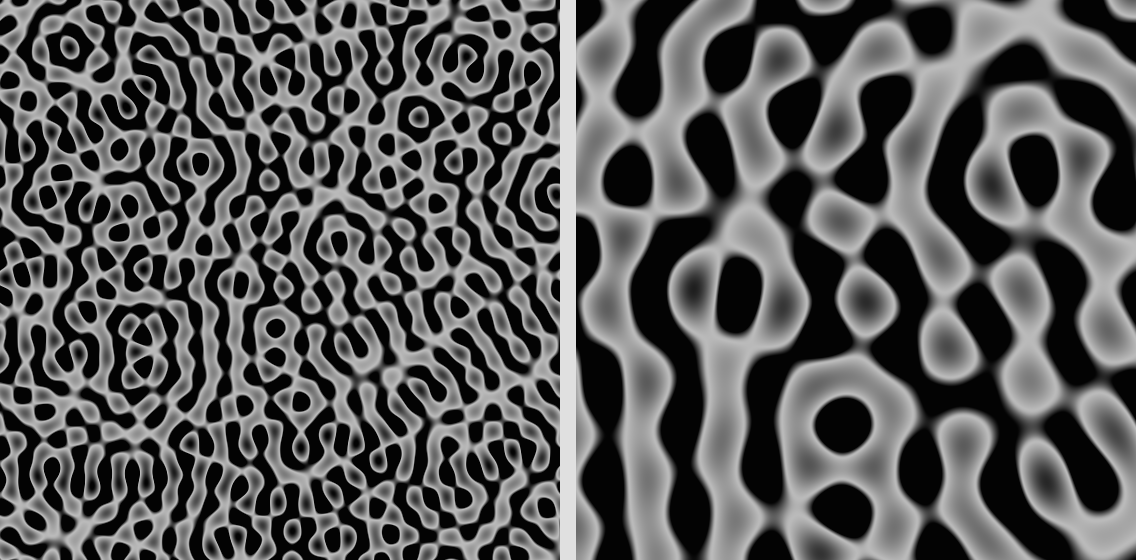
Left, the full canvas; right, a detail of the centre.
A WebGL 1 fragment shader for this pattern:

```glsl
precision highp float;
// Labyrinth of black cells and soft grey double-edged walls, from interfering plane waves.

uniform vec2 u_resolution;

const float TAU = 6.2831853;
const int WAVE_COUNT = 28;
const float CYCLES = 21.3;         // wave periods across the canvas
const float CYCLE_SPREAD = 0.05;   // relative variation of the frequency
const float UPRIGHT_BIAS = 0.35;   // preference for steep stripes
const float SEED = 4.7;

// Tone curve over the field, in standard deviations
const float CELL_EDGE = -0.43;     // below this the cell is black
const float RIM_SLOPE = 1.35;      // brightening from the cell edge
const float CORE_START = 0.79;     // wall tone before darkening
const float CORE_SLOPE = 0.25;     // darkening towards the wall core
const float RIM_ROUNDING = 0.22;   // softness of the bright ridge
const float BLACK = 0.01;

float hash(float n) {
  return fract(sin(n * 12.9898 + SEED) * 43758.5453);
}

float smoothMin(float a, float b, float k) {
  float h = max(k - abs(a - b), 0.0) / k;
  return min(a, b) - 0.25 * k * h * h;
}

// Sum of plane waves with jittered directions, scaled to unit deviation
float waveField(vec2 p) {
  float sum = 0.0;
  float power = 0.0;
  for (int i = 0; i < WAVE_COUNT; i++) {
    float id = float(i) + 1.0;
    float angle = 0.5 * TAU * (id + 1.6 * hash(id)) / float(WAVE_COUNT);
    float cycles = CYCLES * (1.0 + CYCLE_SPREAD * (hash(id + 41.3) - 0.5));
    float phase = TAU * hash(id + 83.9);
    float amplitude = 1.0 + UPRIGHT_BIAS * cos(2.0 * angle);
    vec2 direction = vec2(cos(angle), sin(angle));
    sum += amplitude * cos(TAU * cycles * dot(p, direction) + phase);
    power += 0.5 * amplitude * amplitude;
  }
  return sum / sqrt(power);
}

// Black cell, steep rise to a bright rim, slow fall to a grey core
float wallTone(float field) {
  float rim = RIM_SLOPE * (field - CELL_EDGE);
  float core = CORE_START - CORE_SLOPE * field;
  return smoothMin(rim, core, RIM_ROUNDING);
}

void main() {
  vec2 p = gl_FragCoord.xy / min(u_resolution.x, u_resolution.y);
  float tone = smoothMin(-wallTone(waveField(p)), -BLACK, 0.04);
  gl_FragColor = vec4(vec3(clamp(-tone, BLACK, 1.0)), 1.0);
}
```
